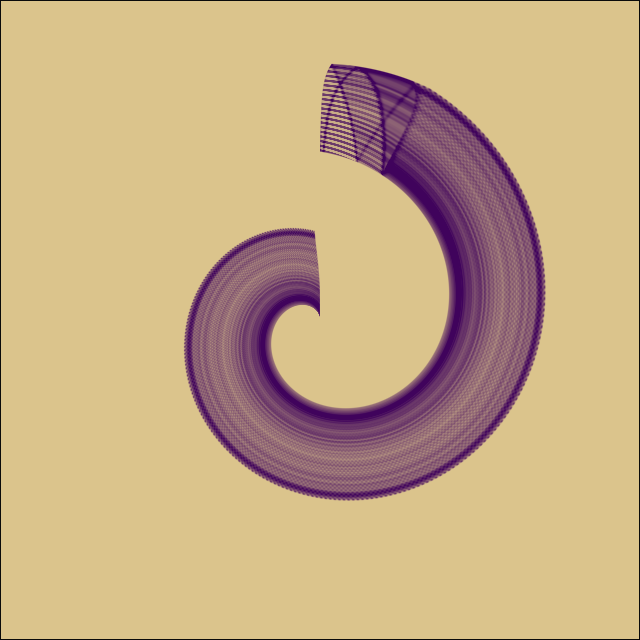
Write a WebGL 2 fragment shader that draws this background.

```glsl
#version 300 es
precision highp float;
// A spiral horn of fine purple arcs on sand, fraying into loose strands at its end.
uniform vec2 u_resolution;
out vec4 fragColor;

const float TAU = 6.2831853;

float hash(float n) {
    return fract(sin(n * 12.9898) * 43758.5453);
}

float noise(float x) {
    float i = floor(x);
    return mix(hash(i), hash(i + 1.0), smoothstep(0.0, 1.0, x - i));
}

float bump(float x, float width) {
    return exp(-x * x / (width * width));
}

// Ink coverage of the woven body; v runs from inner (0) to outer (1) edge
float weave(float v, float angle) {
    float ink = 0.43 + 0.17 * (1.0 - v);
    ink += 0.36 * bump(v - 0.11, 0.07) + 0.13 * bump(v - 0.2, 0.16);
    ink += 0.4 * bump(v - 0.945, 0.03) + 0.1 * bump(v - 0.89, 0.07);
    ink += 0.35 * exp(-angle * 1.5 - v * 4.0);
    ink += 0.16 * smoothstep(4.3, 5.9, angle) * (1.0 - 0.5 * v);
    ink -= 0.13 * bump(v, 0.045);
    // Long streaks, then a dotted grain along them
    ink += 0.22 * (noise(v * 48.0) - 0.5) + 0.12 * (noise(v * 90.0 + 7.0) - 0.5);
    float grain = sin(angle * 250.0 + 9.0 * v) * sin(v * 150.0);
    ink += 0.1 * grain * smoothstep(0.1, 0.7, v);
    ink += 0.15 * sin(angle * 250.0) * smoothstep(0.965, 0.99, v);
    return ink;
}

// Ink coverage of the frayed end; back is the angle left before the tip
float fray(float v, float back) {
    float v2 = v * v;
    float v6 = v2 * v2 * v2;
    float falling = 0.23 - 0.185 * v;
    float rising = 0.02 + 0.04 * v + 0.09 * v2 * v2;
    float crossing = 0.23 + 0.16 * v;
    float arch = 0.406 - 0.2 * v - 0.056 * v6 * v2;
    // Separate ticks, overlaid by more strands further from the tip
    float tick = smoothstep(-0.35, 0.35, sin(v * 118.0 + back * 14.0));
    float strand = noise(v * 44.0 + back * 9.0);
    float ink = 0.12 + 0.6 * tick;
    ink = mix(ink, 0.25 + 0.3 * tick + 0.3 * strand, smoothstep(-0.01, 0.02, back - falling));
    ink = mix(ink, 0.5 + 0.4 * strand, smoothstep(-0.008, 0.008, back - arch));
    // Turning fronts of the strands
    float front = bump(back - falling, 0.008) + bump(back - rising, 0.007);
    front += bump(back - arch, 0.012) + 0.5 * bump(back - crossing, 0.01);
    front += bump(back - 0.045 * v6, 0.006);
    return ink + 0.4 * front + 0.3 * bump(v - 0.98, 0.03);
}

void main() {
    vec2 uv = gl_FragCoord.xy / u_resolution;
    float px = 1.0 / min(u_resolution.x, u_resolution.y);
    vec2 p = (uv - 0.5) * u_resolution * px;

    // Spiral coordinates, turning counterclockwise from straight up
    float radius = length(p);
    float angle = mod(atan(-p.x, p.y) + TAU, TAU);
    float back = TAU - angle;
    float inner = 0.0419 * angle;
    float width = min(0.137 + 0.0032 * angle, 0.4005 - inner);
    float v = clamp((radius - inner) / width, 0.0, 1.0);
    float v6 = pow(v, 6.0);

    // Horn outline with its curved first and last edges
    float soft = 0.8 * px;
    float shape = smoothstep(-soft, soft, radius - inner);
    shape *= smoothstep(-soft, soft, inner + width - radius);
    shape *= smoothstep(-soft, soft, radius * (angle - 0.06 * smoothstep(0.2, 1.0, v)));
    shape *= smoothstep(-soft, soft, radius * (back - 0.012 * v - 0.033 * v6));

    // Dense body begins behind the last front
    float edge = 0.406 + 0.03 * v - 0.066 * v6;
    float body = weave(v, angle) + 0.3 * bump(back - edge, 0.02);
    float ink = mix(fray(v, back), body, smoothstep(-0.008, 0.008, back - edge));

    vec3 sand = vec3(0.86, 0.77, 0.55);
    vec3 purple = vec3(0.25, 0.01, 0.36);
    vec3 color = mix(sand, purple, shape * clamp(ink, 0.0, 1.0));

    // Thin dark frame
    vec2 border = min(uv, 1.0 - uv);
    float frame = 1.0 - smoothstep(0.0008, 0.0008 + px, min(border.x, border.y));
    color = mix(color, vec3(0.04), frame);
    fragColor = vec4(color, 1.0);
}
```
